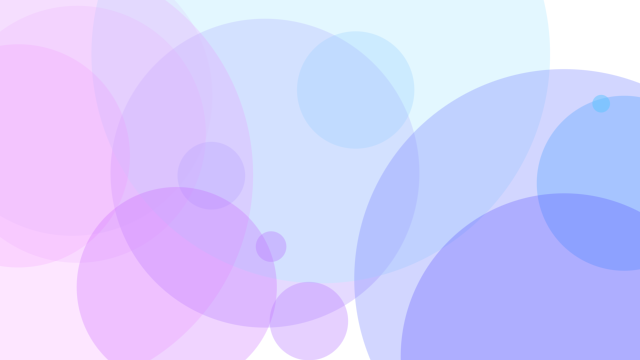
Give the GLSL for this background, as a Shadertoy shader.

```glsl
// Soft pastel backdrop: large translucent discs in pink, sky and violet on white.
// Each disc is a circle distance function with a smooth edge, alpha blended
// from back to front. Lengths are in canvas heights, origin at the lower left.

const vec3 WHITE      = vec3(1.0);
const vec3 LAVENDER   = vec3(0.66, 0.52, 1.0);
const vec3 SKY        = vec3(0.725, 0.92, 1.0);
const vec3 PINK       = vec3(0.957, 0.463, 1.0);
const vec3 LILAC      = vec3(0.843, 0.745, 0.98);
const vec3 ROSE       = vec3(0.92, 0.647, 1.0);
const vec3 HOT_PINK   = vec3(0.953, 0.55, 1.0);
const vec3 PERIWINKLE = vec3(0.494, 0.54, 1.0);
const vec3 AZURE      = vec3(0.33, 0.64, 1.0);
const vec3 INDIGO     = vec3(0.26, 0.21, 1.0);
const vec3 CYAN       = vec3(0.35, 0.765, 1.0);
const vec3 ICE        = vec3(0.59, 0.81, 1.0);
const vec3 MAGENTA    = vec3(0.765, 0.325, 1.0);
const vec3 WISTERIA   = vec3(0.706, 0.627, 1.0);
const vec3 VIOLET     = vec3(0.72, 0.475, 1.0);

// Signed distance to a circle, negative inside.
float circleDistance(vec2 p, vec2 center, float radius) {
    return length(p - center) - radius;
}

// Blends a translucent disc over the base; pixel is the edge width.
vec3 disc(vec3 base, vec2 p, float pixel, vec2 center, float radius, vec3 tint, float alpha) {
    float d = circleDistance(p, center, radius);
    float coverage = 1.0 - smoothstep(-0.75 * pixel, 0.75 * pixel, d);
    return mix(base, tint, alpha * coverage);
}

// Wide discs behind the middle and the top.
vec3 centerBack(vec3 c, vec2 p, float px) {
    c = disc(c, p, px, vec2(0.736, 0.519), 0.429, LAVENDER, 0.30);
    c = disc(c, p, px, vec2(0.891, 0.850), 0.637, SKY, 0.40);
    return c;
}

// Nested pink discs along the left side.
vec3 leftCluster(vec3 c, vec2 p, float px) {
    c = disc(c, p, px, vec2(0.097, 0.514), 0.606, PINK, 0.18);
    c = disc(c, p, px, vec2(0.201, 0.734), 0.389, LILAC, 0.20);
    c = disc(c, p, px, vec2(0.215, 0.627), 0.357, ROSE, 0.20);
    c = disc(c, p, px, vec2(0.051, 0.567), 0.310, HOT_PINK, 0.20);
    return c;
}

// Blue and indigo discs at the lower right.
vec3 rightCluster(vec3 c, vec2 p, float px) {
    c = disc(c, p, px, vec2(1.567, 0.225), 0.583, PERIWINKLE, 0.35);
    c = disc(c, p, px, vec2(1.734, 0.491), 0.243, AZURE, 0.35);
    c = disc(c, p, px, vec2(1.567, 0.009), 0.454, INDIGO, 0.25);
    c = disc(c, p, px, vec2(1.670, 0.712), 0.0245, CYAN, 0.50);
    return c;
}

// Smaller accents in front.
vec3 accents(vec3 c, vec2 p, float px) {
    c = disc(c, p, px, vec2(0.988, 0.750), 0.163, ICE, 0.30);
    c = disc(c, p, px, vec2(0.587, 0.512), 0.094, WISTERIA, 0.30);
    c = disc(c, p, px, vec2(0.491, 0.2025), 0.278, MAGENTA, 0.25);
    c = disc(c, p, px, vec2(0.753, 0.315), 0.0425, VIOLET, 0.37);
    c = disc(c, p, px, vec2(0.858, 0.108), 0.109, VIOLET, 0.35);
    return c;
}

void mainImage(out vec4 fragColor, in vec2 fragCoord) {
    float pixel = 1.0 / iResolution.y;
    vec2 p = fragCoord * pixel;

    vec3 color = centerBack(WHITE, p, pixel);
    color = leftCluster(color, p, pixel);
    color = rightCluster(color, p, pixel);
    color = accents(color, p, pixel);

    fragColor = vec4(color, 1.0);
}
```
